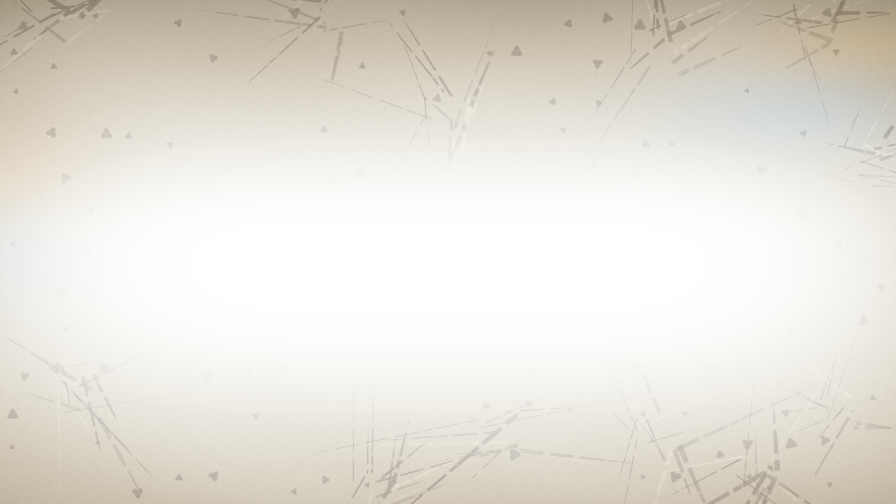
Write a WebGL 2 fragment shader that draws this background.

```glsl
#version 300 es
precision highp float;

uniform vec2 u_resolution;
out vec4 outColor;

const vec3 WHITE = vec3(1.0);
const vec3 IVORY = vec3(0.93, 0.92, 0.89);
const vec3 SAND = vec3(0.80, 0.76, 0.69);
const vec3 UMBER = vec3(0.62, 0.58, 0.49);

// Centres of the scratch bursts, as fractions of the canvas
const int BURSTS = 12;
const vec2 BURST[BURSTS] = vec2[](
  vec2(0.06, 0.94), vec2(0.36, 0.97), vec2(0.50, 0.77), vec2(0.73, 0.90),
  vec2(0.08, 0.23), vec2(0.94, 0.20), vec2(0.73, 0.13), vec2(0.56, 0.14),
  vec2(0.97, 0.68), vec2(0.42, 0.03), vec2(0.84, 0.05), vec2(0.91, 0.95));
const int STROKES = 14;

vec2 hash2(vec2 p) {
  vec3 q = fract(p.xyx * vec3(0.1031, 0.1030, 0.0973));
  q += dot(q, q.yzx + 33.33);
  return fract((q.xx + q.yz) * q.zy);
}

float spot(vec2 uv, vec2 center, vec2 radius) {
  vec2 d = (uv - center) / radius;
  return exp(-dot(d, d));
}

// 0 in the white band, 1 in the darkest corners
float shadeDepth(vec2 uv) {
  float above = max(uv.y - 0.50, 0.0) / 0.50;
  float below = max(0.47 - uv.y, 0.0) / 0.47;
  float side = pow(abs(2.0 * uv.x - 1.0), 4.0);
  return 0.80 * pow(above, 1.75) + 0.50 * below * below + 0.19 * side;
}

vec3 paperColor(float depth) {
  vec3 color = mix(WHITE, IVORY, smoothstep(0.0, 0.22, depth));
  color = mix(color, SAND, clamp((depth - 0.18) / 0.37, 0.0, 1.0));
  return mix(color, UMBER, clamp((depth - 0.55) / 0.45, 0.0, 1.0));
}

// Tapered stroke with worn gaps along its length
float stroke(vec2 p, vec2 start, float angle, float len, float width, float seed, float pixel) {
  vec2 dir = vec2(cos(angle), sin(angle));
  vec2 d = p - start;
  float along = dot(d, dir);
  float across = abs(dot(d, vec2(-dir.y, dir.x)));
  float t = along / len;
  float halfWidth = width * (1.0 - 0.8 * clamp(t, 0.0, 1.0));
  float line = 1.0 - smoothstep(halfWidth - pixel * 0.5, halfWidth + pixel * 0.7, across);
  float ends = smoothstep(0.0, 0.04, t) * (1.0 - smoothstep(0.85, 1.0, t));
  float wear = sin(along * 95.0 + seed * 40.0) + sin(along * 213.0 + seed * 17.0);
  return line * ends * smoothstep(-1.5, -0.5, wear);
}

// x: dark marks, y: pale marks
vec2 scratches(vec2 p, float aspect, float pixel) {
  vec2 marks = vec2(0.0);
  for (int b = 0; b < BURSTS; b++) {
    vec2 center = BURST[b] * vec2(aspect, 1.0);
    for (int s = 0; s < STROKES; s++) {
      vec2 id = vec2(float(b) * 7.0 + 3.0, float(s) * 5.0 + 1.0);
      vec2 place = hash2(id);
      vec2 form = hash2(id + 91.0);
      float bundle = hash2(vec2(float(b) + 11.0, float(s % 5) + 23.0)).x;
      float angle = 6.2832 * bundle + (form.x - 0.5) * 0.45;
      float len = mix(0.09, 0.36, form.y * form.y);
      float width = mix(0.0012, 0.0058, place.x * place.x);
      vec2 start = center + (place - 0.5) * 0.10;
      float mark = stroke(p, start, angle, len, width, form.x, pixel);
      float strength = mix(0.4, 1.0, place.y);
      if (s % 4 == 3) marks.y = max(marks.y, mark * strength);
      else marks.x += mark * strength * (1.0 - 0.5 * marks.x);
    }
  }
  return min(marks, 1.0);
}

// Sparse irregular flecks, one candidate per cell
float flecks(vec2 p, float scale, float pixel) {
  vec2 cell = floor(p * scale);
  vec2 rnd = hash2(cell + 57.0);
  vec2 d = fract(p * scale) - mix(vec2(0.25), vec2(0.75), hash2(cell + 13.0));
  float angle = atan(d.y, d.x);
  float radius = mix(0.05, 0.13, rnd.y) * (1.0 + 0.25 * sin(angle * 3.0 + rnd.x * 60.0));
  float edge = pixel * scale;
  return step(0.68, rnd.x) * (1.0 - smoothstep(radius - edge, radius + edge, length(d)));
}

void main() {
  vec2 uv = gl_FragCoord.xy / u_resolution;
  float aspect = u_resolution.x / u_resolution.y;
  float pixel = 1.0 / u_resolution.y;
  vec2 p = uv * vec2(aspect, 1.0);

  // Paper with soft uneven staining
  float depth = shadeDepth(uv);
  float stain = sin(p.x * 7.0 + sin(p.y * 9.0)) * sin(p.y * 11.0 + p.x * 3.0);
  depth += 0.03 * stain * smoothstep(0.1, 0.5, depth);
  vec3 color = paperColor(depth);

  // Warm and cool tints near the edges
  color += vec3(-0.05, -0.01, 0.03) * spot(uv, vec2(0.90, 0.78), vec2(0.16, 0.09));
  color += vec3(0.04, 0.01, -0.03) * spot(uv, vec2(0.98, 0.91), vec2(0.12, 0.06));
  color += vec3(0.00, -0.02, -0.04) * spot(uv, vec2(0.00, 0.68), vec2(0.09, 0.12));
  color += vec3(-0.02, 0.00, 0.02) * spot(uv, vec2(0.00, 0.49), vec2(0.08, 0.10));

  // Scratches and flecks fade out toward the white band
  vec2 marks = scratches(p, aspect, pixel);
  float fleck = flecks(p, 13.0, pixel);
  float visible = smoothstep(0.02, 0.42, depth);
  color -= vec3(0.14, 0.14, 0.13) * max(marks.x, fleck * 0.8) * visible;
  color += 0.05 * marks.y * visible;

  // Fine grain
  float grain = hash2(floor(p * 288.0)).x - 0.5;
  color += 0.015 * grain * visible;
  outColor = vec4(clamp(color, 0.0, 1.0), 1.0);
}
```
